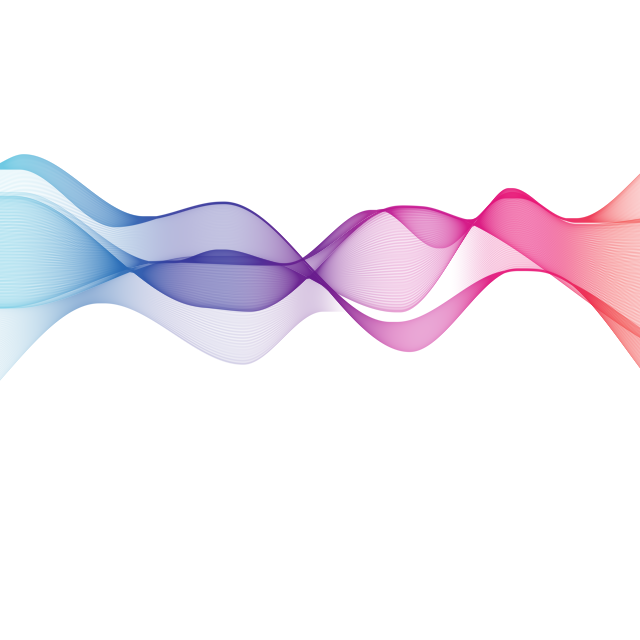
Reproduce this background procedurally as a three.js fragment shader.

```glsl
varying vec2 vUv;

// Eases a height towards a new level between two x positions
float ease(float y, float x, float from, float to, float level) {
  return mix(y, level, smoothstep(from, to, x));
}

// Guide curves, each a chain of eased swells
float foldCurve(float x) {
  float y = ease(0.735, x, -0.03, 0.037, 0.759);
  y = ease(y, x, 0.037, 0.225, 0.662);
  y = ease(y, x, 0.24, 0.35, 0.684);
  y = ease(y, x, 0.35, 0.64, 0.45);
  y = ease(y, x, 0.64, 0.81, 0.579);
  return ease(y, x, 0.84, 1.12, 0.324);
}

float lowCurve(float x) {
  float y = ease(0.301, x, -0.14, 0.155, 0.526);
  y = ease(y, x, 0.163, 0.38, 0.43);
  y = ease(y, x, 0.38, 0.505, 0.513);
  return ease(y, x, 0.53, 0.64, 0.452);
}

float midCurve(float x) {
  float y = ease(0.694, x, 0.02, 0.32, 0.52);
  y = ease(y, x, 0.3, 0.39, 0.513);
  y = ease(y, x, 0.39, 0.63, 0.678);
  return ease(y, x, 0.63, 1.15, 0.42);
}

float coreCurve(float x) {
  float y = ease(0.518, x, 0.02, 0.31, 0.6);
  y = ease(y, x, 0.38, 0.62, 0.512);
  y = ease(y, x, 0.625, 0.8, 0.7);
  y = ease(y, x, 0.8, 0.9, 0.65);
  return ease(y, x, 0.92, 1.1, 0.67);
}

float crestCurve(float x) {
  float y = ease(0.518, x, 0.0, 0.27, 0.592);
  y = ease(y, x, 0.27, 0.34, 0.61);
  y = ease(y, x, 0.35, 0.45, 0.588);
  y = ease(y, x, 0.45, 0.62, 0.676);
  y = ease(y, x, 0.66, 0.73, 0.657);
  y = ease(y, x, 0.735, 0.795, 0.706);
  y = ease(y, x, 0.8, 0.885, 0.659);
  return ease(y, x, 0.9, 1.08, 0.779);
}

float swirlCurve(float x) {
  float y = ease(0.7, x, 0.03, 0.25, 0.59);
  y = ease(y, x, 0.25, 0.42, 0.585);
  y = ease(y, x, 0.44, 0.58, 0.672);
  y = ease(y, x, 0.59, 0.685, 0.612);
  y = ease(y, x, 0.69, 0.79, 0.69);
  return ease(y, x, 0.81, 0.9, 0.652);
}

float underCurve(float x) {
  float y = ease(0.735, x, 0.03, 0.18, 0.645);
  y = ease(y, x, 0.18, 0.34, 0.682);
  y = ease(y, x, 0.35, 0.61, 0.497);
  y = ease(y, x, 0.62, 0.8, 0.578);
  return ease(y, x, 0.82, 1.15, 0.42);
}

// Ink runs from cyan through violet and magenta to red
vec3 inkColor(float x) {
  vec3 c = mix(vec3(0.38, 0.77, 0.88), vec3(0.16, 0.45, 0.73), smoothstep(0.0, 0.18, x));
  c = mix(c, vec3(0.2, 0.2, 0.6), smoothstep(0.16, 0.3, x));
  c = mix(c, vec3(0.4, 0.1, 0.55), smoothstep(0.34, 0.48, x));
  c = mix(c, vec3(0.78, 0.09, 0.57), smoothstep(0.48, 0.64, x));
  c = mix(c, vec3(0.91, 0.07, 0.45), smoothstep(0.66, 0.82, x));
  return mix(c, vec3(0.94, 0.22, 0.22), smoothstep(0.83, 0.98, x));
}

// Opacity of a woven sheet, denser where its two edges draw together
float sheet(vec2 p, float a, float b, float density, float rim) {
  float halfWidth = max(0.5 * abs(a - b), 0.002);
  float offset = p.y - 0.5 * (a + b);
  float inset = halfWidth - abs(offset);
  float inside = smoothstep(-0.0012, 0.0012, inset);
  float s = offset / halfWidth;

  // Two slightly different thread families give a moire
  float threads = 0.5 * (sin(s * 108.0) + sin(s * 119.0 + 14.0 * p.x));
  threads *= smoothstep(0.035, 0.08, halfWidth);
  float cover = 1.0 - exp(-0.5 * density / halfWidth);
  cover *= 1.0 + 0.4 * threads;
  cover += rim * exp(-max(inset, 0.0) / 0.005);
  return inside * clamp(cover, 0.0, 0.9);
}

void main() {
  vec2 p = vUv;
  float fold = foldCurve(p.x), low = lowCurve(p.x), mid = midCurve(p.x);
  float core = coreCurve(p.x), crest = crestCurve(p.x);
  float swirl = swirlCurve(p.x), under = underCurve(p.x);
  vec3 ink = inkColor(p.x);
  vec3 color = vec3(1.0);

  // Pale veil below, left of the central twist
  float veil = 1.0 - smoothstep(0.46, 0.55, p.x);
  color = mix(color, mix(ink, vec3(0.8, 0.75, 0.85), 0.4), veil * sheet(p, low, core, 0.03, 0.12));

  // Broad sheets, leaving a light gap beside the twist
  float gap = smoothstep(0.5, 0.54, p.x) - smoothstep(0.7, 0.77, p.x);
  color = mix(color, ink, (1.0 - gap) * sheet(p, fold, core, 0.03, 0.1));
  color = mix(color, ink, sheet(p, core, mid, 0.035, 0.3));

  // Narrow ribbons and dark folds
  color = mix(color, ink, sheet(p, crest, mid, 0.014, 0.15));
  color = mix(color, ink, sheet(p, crest, swirl, 0.018, 0.22));
  color = mix(color, ink, sheet(p, under, fold, 0.025, 0.12));
  gl_FragColor = vec4(color, 1.0);
}
```
